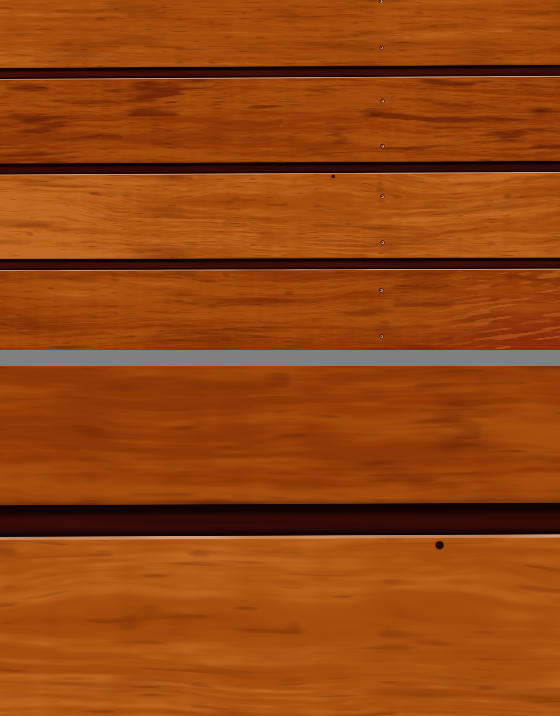
Top: the whole. Bottom: its middle third, enlarged.
Write a WebGL 2 fragment shader that draws this texture.

```glsl
#version 300 es
// Four oiled hardwood deck boards with dark gaps, pale lower edges and paired screws.
precision highp float;
uniform vec2 u_resolution;
out vec4 outColor;

// Layout, in canvas heights measured down from the top
const float PERIOD = 0.273;
const float FIRST_BOARD = -0.077;
const float GAP = 0.0295;
const float TILT = 0.006;
const float EDGE_WIDTH = 0.0030;
const float SCREW_X = 1.091;
const vec2 SCREW_Y = vec2(0.094, 0.222);
const float SCREW_RADIUS = 0.0062;
const vec2 HOLE = vec2(0.952, 0.504);
const vec2 KNOT = vec2(1.545, 0.317);

// Per-board character, top to bottom
const vec4 TONE = vec4(0.50, 0.27, 0.66, 0.26);
const vec4 STREAKS = vec4(0.20, 0.60, 0.22, 0.32);
const vec4 WAVINESS = vec4(0.004, 0.022, 0.040, 0.028);

const vec3 DEEP = vec3(0.34, 0.09, 0.015);
const vec3 RUST = vec3(0.55, 0.21, 0.025);
const vec3 AMBER = vec3(0.65, 0.30, 0.05);
const vec3 HONEY = vec3(0.76, 0.41, 0.13);
const vec3 GAP_RED = vec3(0.25, 0.05, 0.03);
const vec3 GAP_BLACK = vec3(0.07, 0.012, 0.01);
const vec3 EDGE_LIGHT = vec3(0.82, 0.61, 0.48);
const vec3 METAL = vec3(0.72, 0.56, 0.49);

float hash(vec2 p) {
  return fract(sin(dot(p, vec2(127.1, 311.7))) * 43758.5453);
}

float noise(vec2 p) {
  vec2 i = floor(p), f = fract(p);
  f = f * f * (3.0 - 2.0 * f);
  return mix(mix(hash(i), hash(i + vec2(1, 0)), f.x),
             mix(hash(i + vec2(0, 1)), hash(i + vec2(1, 1)), f.x), f.y);
}

float fbm(vec2 p) {
  float sum = 0.0, gain = 0.5;
  for (int k = 0; k < 4; k++) {
    sum += gain * noise(p);
    p = p * 2.03 + 17.3;
    gain *= 0.5;
  }
  return sum / 0.9375;
}

// Wood grain; seed shifts the pattern for each board
vec3 wood(vec2 p, int board) {
  vec2 seed = vec2(13.7, 29.3) * float(board + 1);
  float warp = fbm(p * vec2(1.6, 5.0) + seed) - 0.5;
  vec2 g = vec2(p.x, p.y + warp * WAVINESS[board] * 2.5);
  float bands = fbm(g * vec2(1.3, 28.0) + seed) - 0.5;
  float lines = fbm(g * vec2(5.0, 125.0) + seed) - 0.5;
  float fibres = noise(g * vec2(38.0, 270.0) + seed) - 0.5;
  float flecks = noise(p * vec2(70.0, 9.0) + seed) - 0.5;
  float patches = fbm(p * vec2(2.2, 7.0) + seed.yx) - 0.5;

  float tone = TONE[board] + 0.50 * bands + 0.60 * lines + 0.20 * fibres
             + 0.07 * flecks + 0.45 * patches;
  if (board == 2) tone += 0.16 * (1.0 - smoothstep(0.0, 0.7, p.x));
  vec3 color = mix(RUST, AMBER, smoothstep(0.0, 0.5, tone));
  color = mix(color, HONEY, smoothstep(0.45, 1.0, tone));
  color *= 1.0 + 0.4 * min(tone, 0.0);

  // Dark resin streaks and short pores
  float streak = smoothstep(0.52, 0.76, fbm(g * vec2(6.0, 48.0) + seed + 5.0));
  float pore = smoothstep(0.80, 0.96, noise(g * vec2(22.0, 210.0) + seed));
  color = mix(color, DEEP, STREAKS[board] * streak + 0.25 * pore);

  // Ruddy, rippled corner of the lowest board
  if (board == 3) {
    float corner = smoothstep(1.0, 1.6, p.x) * smoothstep(0.78, 1.0, p.y);
    float ripple = smoothstep(0.60, 0.80, noise(vec2(p.x * 16.0, (p.y + 0.12 * p.x) * 150.0)));
    color = mix(color, vec3(0.50, 0.13, 0.06), 0.55 * corner);
    color = mix(color, HONEY, 0.5 * ripple * smoothstep(1.05, 1.5, p.x));
  }
  return color;
}

void main() {
  float px = 1.0 / u_resolution.y;
  vec2 p = vec2(gl_FragCoord.x, u_resolution.y - gl_FragCoord.y) * px;
  float down = p.y + TILT * (1.0 - p.y * p.y) * p.x - FIRST_BOARD;
  int board = clamp(int(floor(down / PERIOD)), 0, 3);
  float local = down - float(board) * PERIOD;
  vec3 color = wood(p, board);

  // Small knot and nail hole
  vec2 k = (p - KNOT) / vec2(0.035, 0.009);
  color = mix(color, DEEP, 0.8 * exp(-dot(k, k)));
  color = mix(color, GAP_BLACK, 0.9 * (1.0 - smoothstep(0.003, 0.004 + px, length(p - HOLE))));

  // Screws: dark recess, pale head, off-centre slot
  for (int n = 0; n < 2; n++) {
    float jitter = hash(vec2(float(board), float(n) + 3.0)) - 0.5;
    vec2 s = vec2(p.x - SCREW_X - 0.006 * jitter, local - SCREW_Y[n] - 0.016 * jitter);
    float r = length(s);
    color = mix(color, GAP_RED, 0.85 * (1.0 - smoothstep(SCREW_RADIUS - px, SCREW_RADIUS + px, r)));
    float head = length(s - vec2(0.0006, 0.0008));
    color = mix(color, METAL, 1.0 - smoothstep(0.0042 - px * 0.5, 0.0042 + px * 0.5, head));
    color = mix(color, GAP_BLACK, 0.75 * (1.0 - smoothstep(0.001, 0.003, length(s + vec2(0.001, 0.0)))));
  }

  // Pale worn edge below each gap, faint shade above the next
  float wear = 0.55 + 0.6 * noise(vec2(p.x * 14.0, float(board) * 7.0));
  float edge = 1.0 - smoothstep(EDGE_WIDTH - px * 0.5, EDGE_WIDTH + px * 0.5, local - GAP);
  color = mix(color, EDGE_LIGHT, edge * min(wear, 1.0));
  color *= 1.0 - 0.25 * smoothstep(PERIOD - 0.007, PERIOD, local);

  // Shadowed gap with a reddish joist face inside
  float depth = local / GAP;
  float face = smoothstep(0.18, 0.42, depth) * (1.0 - smoothstep(0.74, 0.96, depth));
  face *= 0.65 + 0.7 * fbm(p * vec2(7.0, 160.0));
  vec3 gapColor = mix(GAP_BLACK, GAP_RED, face * (board == 2 ? 0.7 : 1.0));
  float inGap = 1.0 - smoothstep(GAP - px * 0.5, GAP + px * 0.5, local);
  inGap = max(inGap, smoothstep(PERIOD - px, PERIOD, local));
  outColor = vec4(mix(color, gapColor, inGap), 1.0);
}
```
